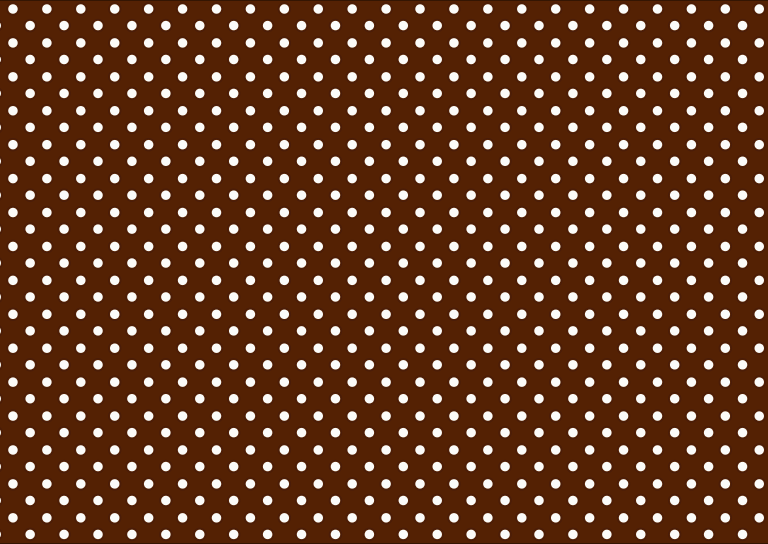
A Shadertoy shader for this pattern:

```glsl
// Small white polka dots on a staggered grid over dark chocolate brown.
#define COLUMNS 22.64             // grid periods across the canvas width
#define DOT_RADIUS 0.139          // in grid periods
#define FIRST_DOT vec2(0.382, 0.265)
#define STAGGER vec2(0.507, 0.489)
#define HALO_OFFSET 0.042         // gap between dot rim and halo centre
#define HALO_WIDTH 0.036
#define EDGE_LINE 0.028           // thin dark line along top and bottom
#define GROUND vec3(0.33, 0.13, 0.01)
#define SHADE vec3(0.29, 0.11, 0.03)
#define DOT_COLOR vec3(0.985, 0.985, 0.975)

// Signed distance to the nearest dot of a square lattice with unit period.
float latticeDots(vec2 p, vec2 origin) {
    return length(fract(p - origin + 0.5) - 0.5) - DOT_RADIUS;
}

// Antialiased coverage of the region where the distance is negative.
float coverage(float dist, float pixel) {
    return clamp(0.5 - dist / pixel, 0.0, 1.0);
}

void mainImage(out vec4 fragColor, in vec2 fragCoord) {
    // Grid space, measured from the upper left corner
    float pixel = COLUMNS / iResolution.x;
    float height = iResolution.y * pixel;
    vec2 p = vec2(fragCoord.x, iResolution.y - fragCoord.y) * pixel;

    // Two interleaved lattices
    float dots = min(latticeDots(p, FIRST_DOT), latticeDots(p, FIRST_DOT + STAGGER));

    // Ground with a faint darker halo around each dot
    float halo = coverage(abs(dots - HALO_OFFSET) - 0.5 * HALO_WIDTH, pixel);
    vec3 color = mix(GROUND, SHADE, halo);
    color = mix(color, DOT_COLOR, coverage(dots, pixel));

    // Darkened top and bottom edges
    float edge = min(p.y, height - p.y) - EDGE_LINE;
    color *= 1.0 - 0.4 * coverage(edge, pixel);

    fragColor = vec4(color, 1.0);
}
```
